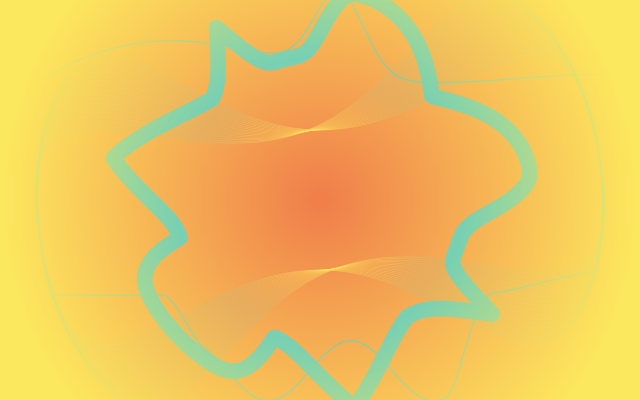
Reproduce this background procedurally as a WebGL 1 fragment shader.

```glsl
precision highp float;
// Wavy teal ribbon and fine spun lines over a warm radial glow.
uniform vec2 u_resolution;

#define GLOW_RADIUS 0.80
#define RIBBON_FLOOR 0.3625
#define RIBBON_HALF 0.0196
#define WAVE_HALF 0.0015
#define WEB_HALF 0.0009
#define WEB_ALPHA 0.38
#define WEB_TURN 0.32
#define WEB_COUNT 17
#define CORAL vec3(0.94, 0.49, 0.29)
#define YELLOW vec3(0.99, 0.91, 0.37)
#define TEAL vec3(0.47, 0.815, 0.70)

// Coverage of a stroke, softened over one pixel.
float stroke(float dist, float halfWidth) {
  return clamp((halfWidth - dist) * u_resolution.y + 0.5, 0.0, 1.0);
}

// One-sided widths and falloffs shape each lobe; angles are in degrees.
float lobe(float angle, float peak, vec2 width, vec2 falloff, float roundness, float height) {
  float d = mod(angle - peak + 180.0, 360.0) - 180.0;
  float t = min(abs(d) / (d < 0.0 ? width.x : width.y), 1.0);
  return height * pow(1.0 - pow(t, roundness), d < 0.0 ? falloff.x : falloff.y);
}

float ribbonRadius(float a) {
  float h = lobe(a, 8.0, vec2(29.7, 44.0), vec2(5.3, 2.2), 2.0, 0.167);
  h = max(h, lobe(a, 80.5, vec2(44.0, 27.0), vec2(1.6, 7.6), 2.0, 0.160));
  h = max(h, lobe(a, 121.0, vec2(13.5, 26.0), vec2(2.4, 3.2), 1.0, 0.140));
  h = max(h, lobe(a, 168.5, vec2(40.0, 26.6), vec2(2.1, 1.95), 1.1, 0.165));
  h = max(h, lobe(a, 224.0, vec2(29.0, 27.6), vec2(1.2), 7.0, 0.129));
  h = max(h, lobe(a, 279.5, vec2(27.7, 30.0), vec2(1.8), 1.0, 0.165));
  h = max(h, lobe(a, 326.5, vec2(26.0, 11.8), vec2(3.2, 3.0), 1.0, 0.154));
  return RIBBON_FLOOR + h;
}

vec2 ribbonPoint(float angle) {
  float a = radians(angle);
  return ribbonRadius(angle) * vec2(cos(a), sin(a));
}

float segmentDistance(vec2 p, vec2 a, vec2 b) {
  vec2 ab = b - a;
  return length(p - a - ab * clamp(dot(p - a, ab) / dot(ab, ab), 0.0, 1.0));
}

// Only the arc near the pixel's own angle can reach it.
float ribbonDistance(vec2 p) {
  float start = floor(degrees(atan(p.y, p.x)) * 2.0) * 0.5 - 7.5;
  vec2 previous = ribbonPoint(start);
  float dist = 1.0;
  for (int i = 1; i <= 31; i++) {
    vec2 next = ribbonPoint(start + 0.5 * float(i));
    dist = min(dist, segmentDistance(p, previous, next));
    previous = next;
  }
  return dist;
}

// Heights of the two long waves.
vec2 waves(float x) {
  float left = max(-0.373 - x, 0.0);
  float hump = (x - 0.048) / 0.088;
  float upper = 0.398 - 0.104 * smoothstep(-0.373, 0.2625, x)
    - 0.92 * left * left + 0.02 * smoothstep(0.3, 0.7, x) + 0.2 * exp(-hump * hump);
  float rest = -0.2375 + 0.0625 * smoothstep(0.37, 0.74, x);
  float ripple = -0.427 - 0.075 * cos(15.23 * (x + 0.129));
  float inside = smoothstep(-0.394, -0.29, x) * (1.0 - smoothstep(0.315, 0.43, x));
  return vec2(upper, mix(rest, ripple, inside));
}

// Distance to a pinched oval: y^2 = s (a + b (3 - 4 s))^2, s = 1 - (x / reach)^2.
float pinchedOval(vec2 p) {
  const float reach = 0.706;
  const float a = 0.3375;
  const float b = 0.1625;
  float s = 1.0 - p.x * p.x / (reach * reach);
  float g = a + b * (3.0 - 4.0 * s);
  float slope = g * g - 8.0 * b * s * g;
  vec2 gradient = 2.0 * vec2(p.x * slope / (reach * reach), p.y);
  return abs(p.y * p.y - s * g * g) / max(length(gradient), 0.001);
}

void main() {
  vec2 p = (gl_FragCoord.xy - 0.5 * u_resolution) / u_resolution.y;
  float r = length(p);
  vec3 color = mix(CORAL, YELLOW, min(r / GLOW_RADIUS, 1.0));
  vec3 ink = mix(YELLOW, TEAL, smoothstep(0.19, 0.36, r));
  ink = mix(ink, YELLOW, clamp((r - 0.36) / 0.46, 0.0, 1.0));

  // Web of turned ovals
  for (int i = 0; i < WEB_COUNT; i++) {
    float turn = WEB_TURN * float(i) / float(WEB_COUNT - 1);
    float c = cos(turn), s = sin(turn);
    vec2 q = vec2(c * p.x + s * p.y, c * p.y - s * p.x);
    color = mix(color, ink, WEB_ALPHA * stroke(pinchedOval(q), WEB_HALF));
  }

  // Long waves, fading at both ends
  vec2 height = waves(p.x);
  vec2 slope = (waves(p.x + 0.001) - height) / 0.001;
  vec2 gap = abs(p.y - height) / sqrt(1.0 + slope * slope);
  float fade = 1.0 - smoothstep(0.6, 0.76, abs(p.x));
  color = mix(color, ink, fade * stroke(min(gap.x, gap.y), WAVE_HALF));

  // Ribbon on top
  color = mix(color, ink, stroke(ribbonDistance(p), RIBBON_HALF));
  gl_FragColor = vec4(color, 1.0);
}
```
